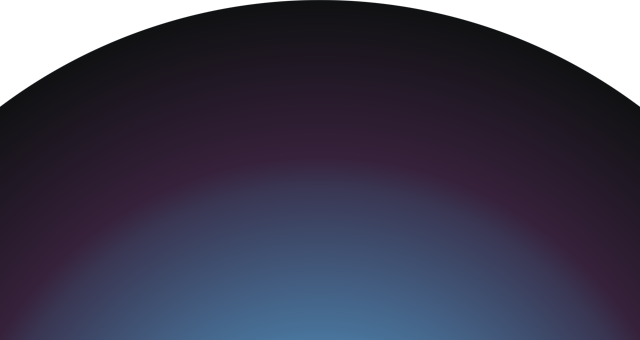
Give the GLSL for this background, as a WebGL 2 fragment shader.

```glsl
#version 300 es
precision highp float;
// Draws a huge dark disc rising over a white page, its centre below the canvas.
// A radial gradient runs from a blue core through slate and plum to a near-black
// rim; every length is measured in canvas heights.

uniform vec2 u_resolution;
out vec4 fragColor;

const vec3 PAGE  = vec3(1.0);
const vec3 BLUE  = vec3(0.285, 0.455, 0.61);
const vec3 SLATE = vec3(0.222, 0.21, 0.32);
const vec3 PLUM  = vec3(0.212, 0.13, 0.23);
const vec3 RIM   = vec3(0.06, 0.065, 0.072);

const float DISC_RADIUS = 1.567;

// Signed distance to a circle, negative inside
float circleDistance(vec2 p, vec2 center, float radius) {
    return length(p - center) - radius;
}

// Linear progress of t between two gradient stops
float between(float start, float end, float t) {
    return clamp((t - start) / (end - start), 0.0, 1.0);
}

// Disc colour, with t = 0 at the centre and t = 1 on the rim
vec3 discGradient(float t) {
    vec3 color = mix(BLUE, SLATE, between(0.366, 0.65, t));
    color = mix(color, PLUM, between(0.65, 0.705, t));
    return mix(color, RIM, between(0.705, 1.0, t));
}

void main() {
    // Origin at the middle of the lower edge
    vec2 p = (gl_FragCoord.xy - vec2(0.5 * u_resolution.x, 0.0)) / u_resolution.y;
    float pixel = 1.0 / u_resolution.y;

    // The disc just touches the top of the canvas
    vec2 center = vec2(0.0, 1.0 - DISC_RADIUS);
    float d = circleDistance(p, center, DISC_RADIUS);
    vec3 disc = discGradient(1.0 + d / DISC_RADIUS);

    // Smooth edge between disc and page
    float outside = smoothstep(-0.75 * pixel, 0.75 * pixel, d);
    fragColor = vec4(mix(disc, PAGE, outside), 1.0);
}
```
